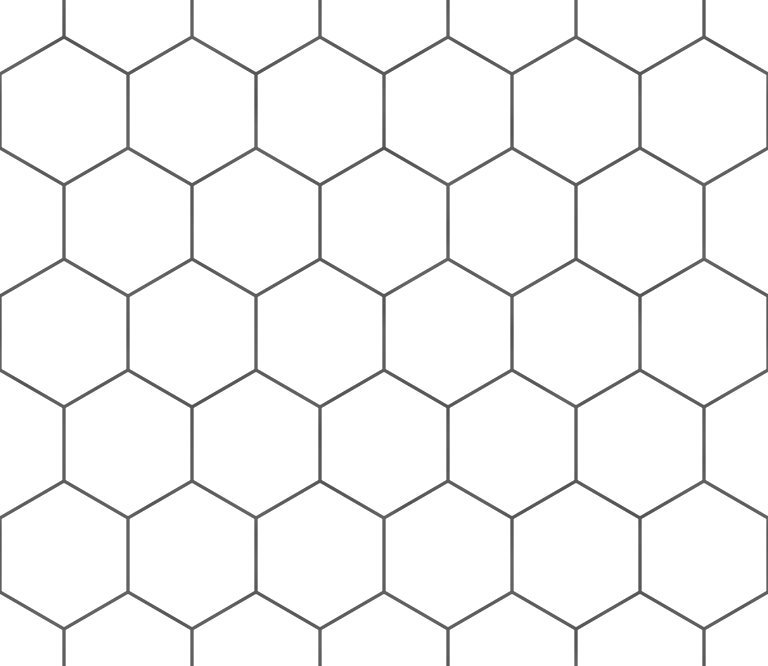
Reproduce this pattern procedurally as a WebGL 2 fragment shader.

```glsl
#version 300 es
precision highp float;
// Seamless honeycomb of thin grey outlines on white, six hexagons across and six rows down.

uniform vec2 u_resolution;
out vec4 fragColor;

const float COLUMNS = 6.0;
const float ROW_PAIRS = 3.0;
const float LINE_WIDTH = 0.026;             // in hexagon widths
const vec2 CELL = vec2(1.0, 1.7320508);     // one hexagon wide, two rows tall
const vec2 GRAIN = vec2(30.0, 26.0);        // tone patches across and down
const vec3 PAPER = vec3(1.0);
const vec3 INK = vec3(0.36);

float hash(vec2 p) {
    vec3 q = fract(vec3(p.xyx) * 0.1031);
    q += dot(q, q.yzx + 33.33);
    return fract((q.x + q.y) * q.z);
}

// Value noise that wraps after a whole number of cells
float tiledNoise(vec2 p, vec2 period) {
    vec2 i = floor(p);
    vec2 f = fract(p);
    f = f * f * (3.0 - 2.0 * f);
    vec2 lo = mod(i, period);
    vec2 hi = mod(i + 1.0, period);
    float bottom = mix(hash(lo), hash(vec2(hi.x, lo.y)), f.x);
    float top = mix(hash(vec2(lo.x, hi.y)), hash(hi), f.x);
    return mix(bottom, top, f.y);
}

// Offset from the nearest of the two interleaved sets of hexagon centres
vec2 hexOffset(vec2 p, vec2 cell) {
    vec2 a = mod(p + 0.5 * cell, cell) - 0.5 * cell;
    vec2 b = mod(p, cell) - 0.5 * cell;
    return dot(a, a) < dot(b, b) ? a : b;
}

// Distance from a point inside a pointy-top hexagon of unit width to its border
float borderDistance(vec2 offset) {
    vec2 q = abs(offset);
    return 0.5 - max(q.x, dot(q, vec2(0.5, 0.8660254)));
}

// Smooth coverage of a line centred on distance zero
float lineCoverage(float dist, float width, float pixel) {
    return clamp((0.5 * width - dist) / pixel + 0.5, 0.0, 1.0);
}

void main() {
    vec2 uv = gl_FragCoord.xy / u_resolution;
    vec2 p = uv * vec2(COLUMNS, ROW_PAIRS) * CELL;
    float pixel = COLUMNS / u_resolution.x;

    // Outline
    float dist = borderDistance(hexOffset(p, CELL));
    float coverage = lineCoverage(dist, LINE_WIDTH, pixel);

    // Faint unevenness of the ink
    float tone = 0.07 * (tiledNoise(uv * GRAIN, GRAIN) - 0.5);
    fragColor = vec4(mix(PAPER, INK + tone, coverage), 1.0);
}
```
